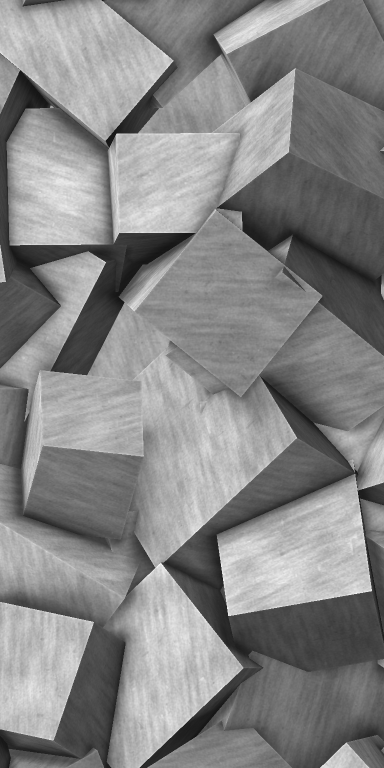
Give the GLSL for this background, as a Shadertoy shader.

```glsl
const float CELL = 0.34;
const float EYE_HEIGHT = 2.0;
const float FLOOR_DEPTH = 2.4;
const vec3 LIGHT = vec3(-0.68, 0.40, 0.62);

struct Block { vec3 centre; vec3 halfSize; mat3 turn; };
struct Hit { float depth; vec3 normal; vec2 uv; vec2 halfFace; vec3 seed; };

vec3 hash33(vec3 p) {
    p = fract(p * vec3(0.1031, 0.1030, 0.0973));
    p += dot(p, p.yxz + 33.33);
    return fract((p.xxy + p.yxx) * p.zyx);
}

float valueNoise(vec2 p, float seed) {
    vec2 i = floor(p), f = fract(p);
    f = f * f * (3.0 - 2.0 * f);
    float a = hash33(vec3(i, seed)).x;
    float b = hash33(vec3(i + vec2(1, 0), seed)).x;
    float c = hash33(vec3(i + vec2(0, 1), seed)).x;
    float d = hash33(vec3(i + 1.0, seed)).x;
    return mix(mix(a, b, f.x), mix(c, d, f.x), f.y);
}

float fbm(vec2 p, float seed) {
    float sum = 0.0, gain = 0.5;
    for (int i = 0; i < 4; i++) {
        sum += gain * valueNoise(p, seed + float(i));
        p = mat2(1.6, 1.2, -1.2, 1.6) * p;
        gain *= 0.5;
    }
    return sum / 0.9375;
}

vec3 rotate(vec3 v, vec4 q) {
    return v + 2.0 * cross(q.xyz, cross(q.xyz, v) + q.w * v);
}

// One randomly tilted concrete block per grid cell
Block makeBlock(vec2 cell) {
    vec3 place = hash33(vec3(cell, 3.0)) - 0.5;
    vec3 size = hash33(vec3(cell, 17.0));
    vec4 q = normalize(vec4(hash33(vec3(cell, 29.0)), hash33(vec3(cell, 41.0)).x) - 0.5);
    mat3 turn = mat3(rotate(vec3(1, 0, 0), q), rotate(vec3(0, 1, 0), q), rotate(vec3(0, 0, 1), q));
    vec3 centre = vec3((cell + 0.5 + 0.6 * place.xy) * CELL, 0.32 * place.z);
    return Block(centre, mix(vec3(0.13), vec3(0.27), size), turn);
}

float blockDistance(vec3 p, Block b) {
    vec3 d = abs((p - b.centre) * b.turn) - b.halfSize;
    return length(max(d, 0.0)) + min(max(d.x, max(d.y, d.z)), 0.0);
}

float heapDistance(vec3 p) {
    vec2 home = floor(p.xy / CELL);
    float nearest = p.z + FLOOR_DEPTH - EYE_HEIGHT;
    for (int y = -2; y <= 2; y++)
        for (int x = -2; x <= 2; x++)
            nearest = min(nearest, blockDistance(p, makeBlock(home + vec2(x, y))));
    return nearest;
}

// Nearest block face seen straight from above
Hit traceHeap(vec2 p) {
    Hit hit = Hit(FLOOR_DEPTH, vec3(0, 0, 1), p, vec2(9.0), vec3(0.2));
    vec2 home = floor(p / CELL);
    for (int y = -2; y <= 2; y++)
        for (int x = -2; x <= 2; x++) {
            vec2 cell = home + vec2(x, y);
            Block b = makeBlock(cell);
            vec3 origin = (vec3(p, EYE_HEIGHT) - b.centre) * b.turn;
            vec3 ray = vec3(0, 0, -1) * b.turn;
            vec3 middle = -origin / ray, reach = b.halfSize / abs(ray);
            vec3 enter = middle - reach, leave = middle + reach;
            float t = max(enter.x, max(enter.y, enter.z));
            if (t > min(leave.x, min(leave.y, leave.z)) || t > hit.depth) continue;
            vec3 axis = step(enter.yzx, enter) * step(enter.zxy, enter);
            vec3 local = origin + ray * t;
            vec3 face = -sign(ray) * axis;
            vec2 uv = axis.x > 0.5 ? local.yz : axis.y > 0.5 ? local.zx : local.xy;
            vec2 extent = axis.x > 0.5 ? b.halfSize.yz : axis.y > 0.5 ? b.halfSize.zx : b.halfSize.xy;
            hit = Hit(t, b.turn * face, uv, extent, hash33(vec3(cell, 60.0 + dot(face, vec3(1, 3, 7)))));
        }
    return hit;
}

// Darkening where blocks meet
float openness(vec3 p, vec3 normal) {
    float blocked = 0.0;
    for (int i = 0; i < 3; i++) {
        float reach = 0.025 * exp2(float(i));
        blocked += clamp(1.0 - heapDistance(p + normal * reach) / reach, 0.0, 1.0);
    }
    return mix(1.0, 0.38, blocked / 3.0);
}

// Mottling, brushed streaks, grain and pits
float concrete(vec2 uv, vec3 seed) {
    float angle = 6.2832 * seed.y, id = floor(seed.z * 90.0);
    vec2 brushed = mat2(cos(angle), sin(angle), -sin(angle), cos(angle)) * uv;
    float stain = fbm(uv * 9.0, id) - 0.5;
    float streak = fbm(brushed * vec2(14.0, 85.0), id + 7.0) - 0.5;
    float grain = valueNoise(uv * 240.0, id + 13.0) - 0.5;
    float spots = valueNoise(uv * 65.0, id + 19.0);
    float pits = smoothstep(0.88, 0.98, spots) - smoothstep(0.08, 0.01, spots);
    return 0.30 * stain + 0.30 * streak + 0.10 * grain - 0.09 * pits;
}

float shade(vec2 p) {
    Hit hit = traceHeap(p);
    float lit = dot(hit.normal, LIGHT) + 0.5 * (hit.seed.x - 0.5);
    float tone = mix(0.25, 0.79, smoothstep(-0.3, 0.98, lit));
    vec2 inset = hit.halfFace - abs(hit.uv);
    float rim = smoothstep(0.006, 0.0, min(inset.x, inset.y));
    tone *= 1.0 + concrete(hit.uv, hit.seed) + 0.10 * rim;
    return tone * openness(vec3(p, EYE_HEIGHT - hit.depth), hit.normal);
}

void mainImage(out vec4 fragColor, in vec2 fragCoord) {
    float tone = 0.0;
    for (int i = 0; i < 4; i++) {
        vec2 offset = vec2(i % 2, i / 2) * 0.5 - 0.25;
        tone += 0.25 * shade((fragCoord + offset) / iResolution.x);
    }
    fragColor = vec4(vec3(clamp(tone, 0.0, 1.0)), 1.0);
}
```
